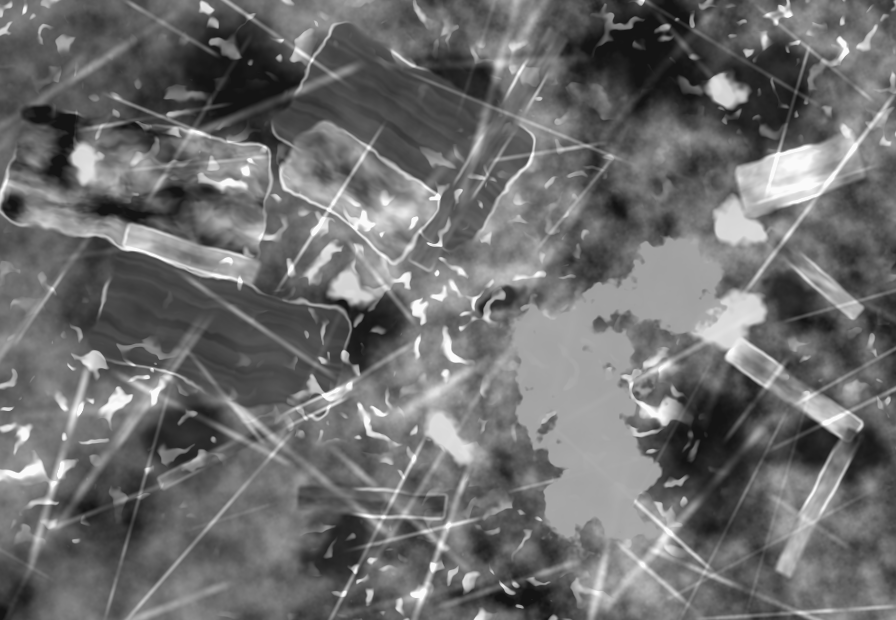
This texture is drawn by a Shadertoy shader. Its source:

```glsl
// Grey micrograph of tangled crystal plates, needles and bright flakes around a flat pale patch.

const float BASE_TONE = 0.335;
const float BROAD_CONTRAST = 0.62;
const float FINE_CONTRAST = 0.62;
const float PATCH_TONE = 0.65;
const float SPECK_GAIN = 0.5;
const float EDGE_SOFTNESS = 0.005;
const int NEEDLES = 76;
const float ASPECT = 1.446;

// Plates: centre and half size, then angle, tone and sparkle
const int PLATES = 12;
const vec4 PLATE_BOX[PLATES] = vec4[](
    vec4(0.36, 0.46, 0.20, 0.09), vec4(0.65, 0.78, 0.19, 0.11),
    vec4(0.22, 0.70, 0.21, 0.10), vec4(0.58, 0.69, 0.12, 0.06),
    vec4(0.31, 0.59, 0.11, 0.02), vec4(1.29, 0.72, 0.10, 0.04),
    vec4(1.28, 0.37, 0.12, 0.02), vec4(1.31, 0.56, 0.10, 0.013),
    vec4(0.60, 0.19, 0.12, 0.02), vec4(0.42, 0.30, 0.18, 0.01),
    vec4(0.79, 0.76, 0.22, 0.02), vec4(1.32, 0.19, 0.13, 0.015));
const vec3 PLATE_LOOK[PLATES] = vec3[](
    vec3(-0.30, 0.27, 0.05), vec3(-0.55, 0.30, 0.08),
    vec3(-0.20, 0.40, 1.10), vec3(-0.60, 0.62, 0.90),
    vec3(-0.30, 0.66, 0.60), vec3(0.30, 0.86, 0.70),
    vec3(-0.60, 0.78, 0.90), vec3(-0.72, 0.66, 0.80),
    vec3(-0.05, 0.36, 0.60), vec3(0.46, 0.48, 0.70),
    vec3(1.03, 0.46, 0.50), vec3(1.10, 0.48, 0.80));

// Dark pockets and bright clumps: centre and radius
const int POCKETS = 11;
const vec3 POCKET[POCKETS] = vec3[](
    vec3(0.38, 0.89, 0.10), vec3(0.75, 0.88, 0.06), vec3(1.06, 0.91, 0.11),
    vec3(1.22, 0.84, 0.09), vec3(0.59, 0.47, 0.07), vec3(1.15, 0.27, 0.11),
    vec3(0.56, 0.14, 0.07), vec3(0.32, 0.30, 0.08), vec3(0.82, 0.515, 0.026),
    vec3(1.35, 0.26, 0.07), vec3(1.27, 0.51, 0.06));
const int CLUMPS = 6;
const vec3 CLUMP[CLUMPS] = vec3[](
    vec3(0.73, 0.30, 0.034), vec3(0.57, 0.52, 0.025), vec3(1.17, 0.47, 0.038),
    vec3(1.18, 0.66, 0.030), vec3(0.14, 0.76, 0.026), vec3(1.16, 0.86, 0.022));

float hash(vec2 p) {
    vec3 q = fract(p.xyx * 0.1031);
    q += dot(q, q.yzx + 33.33);
    return fract((q.x + q.y) * q.z);
}

float noise(vec2 p) {
    vec2 i = floor(p), f = fract(p);
    f = f * f * (3.0 - 2.0 * f);
    return mix(mix(hash(i), hash(i + vec2(1, 0)), f.x),
               mix(hash(i + vec2(0, 1)), hash(i + vec2(1, 1)), f.x), f.y);
}

float fbm(vec2 p) {
    float sum = 0.0, gain = 0.53;
    for (int i = 0; i < 4; i++) {
        sum += gain * noise(p);
        p = mat2(1.6, 1.2, -1.2, 1.6) * p + 7.3;
        gain *= 0.5;
    }
    return sum;
}

vec2 turn(vec2 p, float a) {
    float c = cos(a), s = sin(a);
    return vec2(c * p.x + s * p.y, c * p.y - s * p.x);
}

float boxDistance(vec2 p, vec2 halfSize) {
    vec2 d = abs(p) - halfSize;
    return length(max(d, 0.0)) + min(max(d.x, d.y), 0.0);
}

float segmentDistance(vec2 p, vec2 a, vec2 b) {
    vec2 v = b - a;
    return length(p - a - v * clamp(dot(p - a, v) / dot(v, v), 0.0, 1.0));
}

// Mottled, striated slabs with glinting rims
float addPlates(float tone, vec2 p, vec2 warp) {
    for (int i = 0; i < PLATES; i++) {
        vec4 box = PLATE_BOX[i];
        vec3 look = PLATE_LOOK[i];
        vec2 q = turn(p + warp * min(0.5, box.w * 7.0) - box.xy, look.x);
        float d = boxDistance(q, box.zw - 0.3 * box.w) - 0.3 * box.w;
        if (d > 0.03) continue;
        float mottle = fbm(q * vec2(15.0, 24.0) + float(i) * 9.0) - 0.5;
        float stripes = noise(vec2(q.x * 5.0, q.y * 150.0)) - 0.5;
        float inside = look.y + look.z * mottle * 1.5 + 0.09 * stripes;
        tone = mix(tone, inside, 0.82 * smoothstep(EDGE_SOFTNESS, -EDGE_SOFTNESS, d));
        float rim = smoothstep(EDGE_SOFTNESS, 0.0, abs(d));
        tone += 0.4 * rim * smoothstep(0.4, 0.8, noise(q * 16.0 + float(i)));
    }
    return tone;
}

// Fine needles in three main directions, broken along their length
float needles(vec2 p) {
    float light = 0.0;
    for (int i = 0; i < NEEDLES; i++) {
        float k = float(i) + 1.0;
        vec2 centre = vec2(hash(vec2(k, 1.7)) * ASPECT, hash(vec2(k, 5.1)));
        float family = hash(vec2(k, 9.3)), spread = hash(vec2(k, 13.9)) - 0.5;
        float angle = (family < 0.45 ? 1.1 : family < 0.75 ? 0.3 : -0.65) + 0.55 * spread;
        float size = hash(vec2(k, 21.3));
        vec2 q = turn(p - centre, angle);
        float width = mix(0.0025, 0.007, size * size);
        float reach = mix(0.07, 0.24, hash(vec2(k, 27.7)));
        if (abs(q.y) > width * 2.0 || abs(q.x) > reach) continue;
        float body = smoothstep(width * 2.0, 0.0, abs(q.y)) * smoothstep(reach, reach * 0.7, abs(q.x));
        light += body * mix(0.06, 0.48, noise(vec2(q.x * 26.0, k * 3.7)) * hash(vec2(k, 31.1)));
    }
    return light;
}

void mainImage(out vec4 fragColor, in vec2 fragCoord) {
    vec2 p = fragCoord / iResolution.xy * vec2(ASPECT, 1.0);
    vec2 warp = 0.08 * (vec2(fbm(p * 13.0), fbm(p * 13.0 + 40.0)) - 0.5);

    // Hazy ground, busier towards the centre and right
    float haze = exp(-dot(p - vec2(0.9, 0.45), p - vec2(0.9, 0.45)) / 0.1);
    float tone = BASE_TONE + 0.12 * haze + BROAD_CONTRAST * (fbm(p * 6.0) - 0.5);
    tone += FINE_CONTRAST * mix(0.5, 1.0, smoothstep(0.3, 0.8, p.x)) * (fbm(p * 27.0) - 0.5);
    for (int i = 0; i < POCKETS; i++) {
        float d = length(p + warp * 1.4 - POCKET[i].xy) / POCKET[i].z;
        tone *= 1.0 - 0.68 * smoothstep(1.3, 0.5, d);
    }

    tone = addPlates(tone, p, warp) + needles(p);

    // Small bright flakes gathered in groups
    float group = smoothstep(0.42, 0.65, fbm(p * 5.0 + 17.0));
    tone += SPECK_GAIN * group * smoothstep(0.66, 0.92, noise(p * 58.0 + warp * 60.0));
    for (int i = 0; i < CLUMPS; i++) {
        float d = length(p + warp * 1.3 - CLUMP[i].xy) - CLUMP[i].z;
        tone = mix(tone, 0.9, 0.9 * smoothstep(0.008, -0.008, d));
    }

    // Flat pale patch with a ragged outline
    float patchEdge = min(segmentDistance(p, vec2(0.97, 0.22), vec2(0.92, 0.42)) - 0.075,
                          segmentDistance(p, vec2(0.95, 0.42), vec2(1.12, 0.55)) - 0.045);
    patchEdge += 0.17 * (fbm(p * 21.0 + 3.0) - 0.5);
    tone = mix(tone, PATCH_TONE + 0.05 * (0.4 - p.y), 0.95 * smoothstep(0.01, -0.008, patchEdge));

    fragColor = vec4(vec3(clamp(tone, 0.08, 0.98)), 1.0);
}
```
